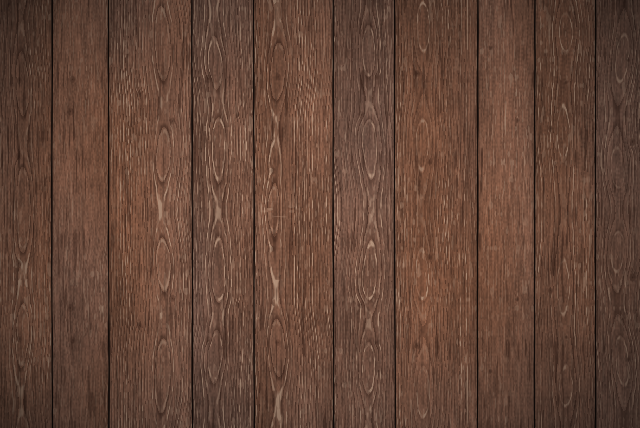
Give the GLSL for this texture, as a Shadertoy shader.

```glsl
// Ten weathered brown wood planks with cathedral grain, knots, dark seams and a vignette.

const int PLANK_COUNT = 10;
// Per plank: left edge, heart of the grain (both in canvas widths), oval period, oval phase
const vec4 PLANKS[PLANK_COUNT] = vec4[](
    vec4(-0.030, 0.033, 0.29, 0.0), vec4(0.081, 0.040, 0.60, 0.3),
    vec4( 0.170, 0.254, 0.28, 0.5), vec4(0.300, 0.336, 0.25, 0.5),
    vec4( 0.397, 0.430, 0.29, 0.0), vec4(0.521, 0.578, 0.25, 0.5),
    vec4( 0.617, 0.664, 0.28, 0.5), vec4(0.746, 0.715, 0.60, 0.3),
    vec4( 0.835, 0.886, 0.28, 0.5), vec4(0.930, 0.968, 0.25, 0.5));

const float PI = 3.14159;
const float ASPECT = 1.5;
const float MIRROR_Y = 0.51;       // grain reflects about this height
const float RING_SPACING = 0.0088;
const float RING_CROWDING = 0.035; // rings tighten away from the heart
const float HEART_RADIUS = 0.008;  // ring-free core of each oval
const float OVAL_DEPTH = 0.023;
const float SEAM_HALF_WIDTH = 0.0014;
const float KNOT_RADIUS = 0.0055;
const float VIGNETTE = 0.62;

const vec3 WOOD = vec3(0.435, 0.286, 0.210);
const vec3 GREY_WOOD = vec3(0.435, 0.320, 0.270);
const vec3 PALE_GRAIN = vec3(0.70, 0.58, 0.49);
const vec3 DARK_GRAIN = vec3(0.19, 0.11, 0.08);
const vec3 SEAM = vec3(0.07, 0.045, 0.036);

float hash(vec2 p) {
    return fract(sin(dot(p, vec2(127.1, 311.7))) * 43758.5453);
}

float noise(vec2 p) {
    vec2 i = floor(p), f = fract(p);
    f = f * f * (3.0 - 2.0 * f);
    return mix(mix(hash(i), hash(i + vec2(1, 0)), f.x),
               mix(hash(i + vec2(0, 1)), hash(i + vec2(1, 1)), f.x), f.y);
}

void mainImage(out vec4 fragColor, in vec2 fragCoord) {
    vec2 uv = fragCoord / iResolution.xy;
    vec2 p = uv * vec2(ASPECT, 1.0);
    float pixel = 1.0 / iResolution.y;
    vec2 q = vec2(p.x, abs(p.y - MIRROR_Y));

    // Find the plank; seams lean and wander slightly
    float seamX = uv.x + 0.0025 * (noise(vec2(uv.x * 9.0, p.y * 2.0)) - 0.5);
    int id = 0;
    for (int i = 1; i < PLANK_COUNT; i++)
        if (seamX >= PLANKS[i].x) id = i;
    vec4 plank = PLANKS[id];
    float right = id < PLANK_COUNT - 1 ? PLANKS[id + 1].x : 1.03;
    float edge = min(seamX - plank.x, right - seamX) * ASPECT;
    float seed = float(id) * 17.0 + 3.0;
    bool plain = plank.z > 0.5;

    // Small knots darken the wood and push the grain aside
    float knot = 0.0, knotHalo = 0.0;
    for (int i = 0; i < 2; i++) {
        vec2 key = vec2(seed, float(i) * 5.3 + 2.0);
        vec2 center = vec2(mix(plank.x, right, 0.2 + 0.6 * hash(key)) * ASPECT,
                           0.18 * float(i) + 0.08 + 0.15 * hash(key + 9.0));
        float size = KNOT_RADIUS * (0.4 + 0.6 * hash(key + 4.0));
        float d = length((q - center) * vec2(1.0, 0.8)) / size;
        float aa = pixel / size;
        knot += 1.0 - smoothstep(0.4 - aa, 0.6 + aa, d);
        knot += 0.4 * (1.0 - smoothstep(0.1, 0.2 + aa, abs(d - 1.1)));
        knotHalo += exp(-d * d * 0.14);
    }

    // Growth rings: a log surface cut at a wavering depth, calm at the mirror line
    float calm = smoothstep(0.0, 0.1, q.y);
    float across = q.x - plank.y * ASPECT;
    across += 0.022 * (noise(vec2(q.x * 4.0 + seed, q.y * 5.0)) - 0.5);
    across += 0.0045 * (noise(vec2(q.x * 24.0 + seed, q.y * 14.0)) - 0.5);
    across += 0.0020 * (noise(vec2(q.x * 110.0 + seed, q.y * 60.0)) - 0.5);
    float along = q.y + 0.09 * calm * (noise(vec2(seed, q.y * 6.0)) - 0.5);
    float depth = OVAL_DEPTH * sin(PI * (along / plank.z + plank.w));
    depth += 0.008 * calm * (noise(vec2(seed + 5.0, q.y * 9.0)) - 0.5);
    float radius = length(vec2(across, depth)) + 0.004 * knotHalo;
    float rings = max(radius - HEART_RADIUS, 0.0) / RING_SPACING;
    rings *= 1.0 + RING_CROWDING * min(rings, 9.0);
    float t = fract(rings), ringHash = hash(vec2(floor(rings), seed));
    float aa = pixel / RING_SPACING;
    float pale = smoothstep(0.62, 0.78, t) * (1.0 - smoothstep(1.0 - aa * 0.6, 1.0, t));
    float dark = (1.0 - smoothstep(0.05, 0.35, t)) * step(1.0, rings);

    // Fibres, from long streaks to pixel-fine grit
    float fine = noise(vec2(p.x * 330.0, p.y * 30.0 + seed));
    float coarse = noise(vec2(p.x * 130.0 + seed, p.y * 5.0));
    float grit = noise(p * vec2(360.0, 210.0) + 7.0);
    float wear = noise(vec2(p.x * 24.0 + seed, p.y * 6.0));
    float flakes = smoothstep(0.35, 0.62, noise(vec2(p.x * 210.0, p.y * 65.0 + seed)));
    float ovalRim = 1.0 - smoothstep(1.0, 2.0, rings);
    float contrast = plain ? 0.4 : 1.0;

    // Base tone: warm and grey patches that differ by plank
    float tone = hash(vec2(seed, 8.0));
    float patchiness = noise(p * vec2(7.0, 3.0) + seed);
    float greyness = (plank.z < 0.27 ? 0.55 : 0.15) + 0.6 * patchiness - 0.12;
    vec2 fromCenter = uv * 2.0 - 1.0;
    float rim = dot(fromCenter * fromCenter, vec2(0.57, 0.43));
    vec3 color = mix(WOOD, GREY_WOOD, clamp(greyness + 0.4 * rim, 0.0, 1.0));
    color *= 0.94 + 0.12 * tone;
    color *= 0.73 + 0.25 * fine + 0.13 * coarse + 0.20 * grit;
    color *= 0.90 + 0.20 * noise(p * vec2(11.0, 4.0) + seed + 30.0);

    // Broken pale latewood, dark earlywood, split fibres, dust
    float paleAmount = (0.85 * ringHash * ringHash + 0.16 + 0.3 * ovalRim) * (0.3 + wear);
    paleAmount *= mix(0.25, 1.15, flakes);
    color = mix(color, PALE_GRAIN, clamp(pale * paleAmount * contrast, 0.0, 0.8));
    color = mix(color, DARK_GRAIN, dark * contrast * (0.1 + 0.38 * ringHash));
    float splits = smoothstep(0.70, 0.84, noise(vec2(p.x * 290.0 + seed, p.y * 16.0)));
    color = mix(color, DARK_GRAIN, 0.48 * splits * (1.1 - wear));
    float dust = smoothstep(0.70, 0.85, noise(vec2(p.x * 280.0, p.y * 50.0 + seed)));
    color = mix(color, PALE_GRAIN, 0.42 * dust * wear);
    color = mix(color, DARK_GRAIN, clamp(0.55 * knot + 0.08 * knotHalo, 0.0, 0.7));

    // Pale scuffs across the middle plank
    vec2 scuff = (p - vec2(0.435 * ASPECT, MIRROR_Y)) / vec2(0.035, 0.022);
    float scratches = smoothstep(0.5, 0.8, noise(p * vec2(60.0, 170.0)));
    color = mix(color, PALE_GRAIN, 0.55 * scratches * exp(-dot(scuff, scuff)));

    // Shaded plank edges, seams and vignette
    color *= 1.0 - 0.16 * exp(-edge / 0.004);
    float gap = SEAM_HALF_WIDTH * (0.6 + 0.8 * noise(vec2(seed, p.y * 14.0)));
    color = mix(SEAM, color, smoothstep(gap - 0.5 * pixel, gap + 0.6 * pixel, edge));
    color *= 1.09 - VIGNETTE * rim;
    fragColor = vec4(color, 1.0);
}
```
